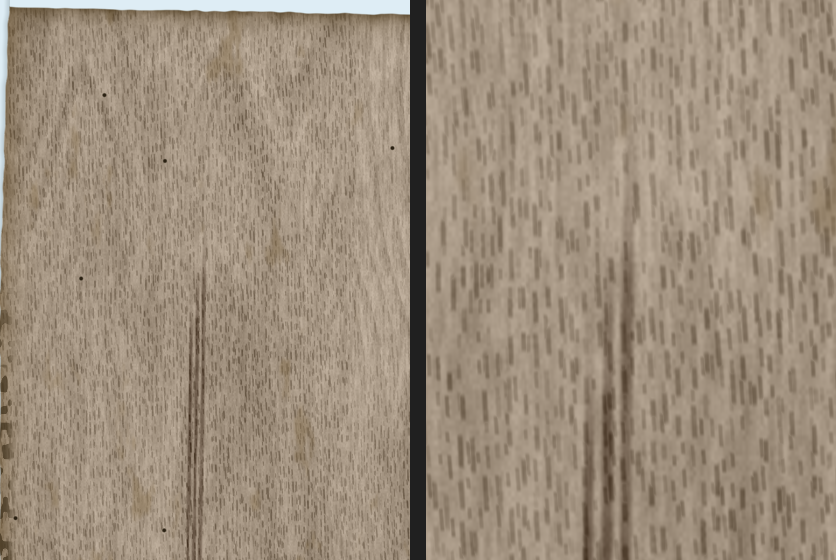
Left: the whole. Right: its middle third, enlarged.
This texture is drawn by a Shadertoy shader. Its source:

```glsl
// Weathered oak board with cathedral grain, pore dashes and dark mineral streaks.
#define WOOD vec3(0.652, 0.590, 0.518)
#define BACKDROP vec3(0.87, 0.93, 0.96)
#define STAIN vec3(0.40, 0.31, 0.17)
#define ARCH_HEIGHT 0.12
#define ARCH_PERIOD 0.247
#define BAND_FREQUENCY 22.0
#define BAND_CONTRAST 0.15
#define PORE_DEPTH 0.17
#define FIBRE_CONTRAST 0.10
#define STREAK_DEPTH 0.23

float hash(vec2 p) {
    vec3 q = fract(vec3(p.xyx) * 0.1031);
    q += dot(q, q.yzx + 33.33);
    return fract((q.x + q.y) * q.z);
}

float noise(vec2 p) {
    vec2 i = floor(p), f = fract(p);
    f = f * f * (3.0 - 2.0 * f);
    return mix(mix(hash(i), hash(i + vec2(1, 0)), f.x),
               mix(hash(i + vec2(0, 1)), hash(i + vec2(1, 1)), f.x), f.y);
}

float fbm(vec2 p) {
    float sum = 0.0, weight = 0.5;
    for (int i = 0; i < 4; i++) {
        sum += weight * noise(p);
        p = p * 2.03 + 17.3;
        weight *= 0.5;
    }
    return sum / 0.9375;
}

// Nested V-shaped growth rings that straighten towards the bottom
float cathedralBands(vec2 p) {
    float turn = (p.x - 0.273) / ARCH_PERIOD;
    float wedge = 4.0 * abs(fract(turn) - 0.5) - 1.0;
    float arch = mix(cos(6.2832 * turn), wedge, 0.5);
    float phase = 0.25 * p.y + 0.45 * p.y * p.y + ARCH_HEIGHT * arch;
    phase += 0.13 * (fbm(p * vec2(7.0, 4.0)) - 0.5);
    float rings = 0.65 * noise(vec2(phase * BAND_FREQUENCY, p.x * 7.0))
                + 0.35 * noise(vec2(phase * BAND_FREQUENCY * 2.3, p.x * 9.0 + 40.0));
    float stripes = fbm(vec2(p.x * 32.0 + 0.8 * noise(p * 5.0), p.y * 1.8));
    return mix(stripes, rings, 0.3 + 0.5 * smoothstep(0.15, 0.75, p.y));
}

// Steep pale rings along the right side, each ending in a crisp dark line
float sideBands(vec2 p) {
    float bend = 0.07 * smoothstep(0.62, 0.32, p.y) - 0.012 * sin(p.y * 9.0);
    float ring = (p.x - bend + 0.008 * noise(p * vec2(9.0, 6.0))) * 34.0;
    float saw = fract(ring);
    return 0.87 - 0.55 * smoothstep(0.3, 0.9, saw) * (1.0 - smoothstep(0.92, 1.0, saw))
         * (0.4 + 0.6 * hash(vec2(floor(ring), 5.0)));
}

// Short dashes along the grain, staggered from column to column
float pores(vec2 p, vec2 cell, float seed) {
    p.x += 0.007 * (noise(p * vec2(12.0, 7.0) + seed) - 0.5);
    float column = floor(p.x / cell.x);
    float along = p.y / cell.y + 9.0 * hash(vec2(column, seed));
    vec2 id = vec2(column, floor(along));
    vec2 q = vec2(fract(p.x / cell.x), fract(along)) - 0.5;
    q.x += 0.3 * (hash(id + seed) - 0.5) + 0.18 * q.y;
    float halfLength = 0.2 + 0.25 * hash(id + seed + 3.7);
    float dash = 1.0 - smoothstep(0.06, 0.34, abs(q.x));
    dash *= 1.0 - smoothstep(halfLength - 0.12, halfLength + 0.05, abs(q.y));
    return dash * smoothstep(0.15, 0.75, hash(id + seed + 8.1));
}

// Three dark lines rising from the bottom to different heights
float mineralStreaks(vec2 p) {
    float sum = 0.0;
    for (int i = 0; i < 3; i++) {
        float k = float(i);
        float centre = 0.333 + 0.011 * k + 0.016 * p.y + 0.005 * (noise(vec2(p.y * 6.0, 2.0)) - 0.5);
        float width = 0.0032 * (0.65 + 0.6 * noise(vec2(p.y * 8.0, k)));
        float line = 1.0 - smoothstep(0.25 * width, 1.5 * width, abs(p.x - centre));
        float top = 0.49 + 0.06 * k;
        sum += line * (1.0 - smoothstep(top - 0.12, top, p.y));
    }
    float halo = exp(-pow((p.x - 0.347) / 0.014, 2.0)) * (1.0 - smoothstep(0.3, 0.55, p.y));
    return min(sum, 1.0) * (0.7 + 0.3 * noise(p * vec2(90.0, 25.0))) + 0.2 * halo;
}

void mainImage(out vec4 fragColor, in vec2 fragCoord) {
    vec2 p = fragCoord / iResolution.y;
    float pixel = 1.0 / iResolution.y;

    // Growth rings and broad shading
    float side = smoothstep(0.625, 0.655, p.x + 0.02 * (noise(p * 6.0) - 0.5));
    side *= smoothstep(0.12, 0.4, p.y);
    float band = mix(cathedralBands(p), sideBands(p), side);
    float tone = BAND_CONTRAST * (band - 0.5) + 0.09 * (fbm(p * vec2(5.0, 3.0) + 9.0) - 0.5);

    // Fibres and pores, denser in the dark bands
    tone += FIBRE_CONTRAST * (noise(p * vec2(260.0, 38.0)) - 0.5);
    tone += 0.05 * (noise(p * vec2(480.0, 330.0)) - 0.5);
    float pore = max(pores(p, vec2(0.0075, 0.026), 1.0), 0.75 * pores(p, vec2(0.0058, 0.018), 23.0));
    tone -= PORE_DEPTH * pore * mix(1.25, 0.55, band) * (1.0 - 0.4 * side);
    vec3 wood = WOOD + tone - STREAK_DEPTH * mineralStreaks(p) * vec3(1.0, 1.03, 1.0);

    // Warm patches, grimy borders and dark specks
    float patchy = smoothstep(0.68, 0.82, fbm(p * vec2(22.0, 9.0) + 31.0));
    wood = mix(wood, STAIN + 0.1, 0.4 * patchy * (1.0 - side));
    float leftEdge = max(0.031 * (p.y - 0.48), 0.0) + 0.003 * (noise(vec2(p.y * 45.0, 3.0)) - 0.5);
    float topEdge = 0.987 - 0.018 * p.x + 0.003 * (noise(vec2(p.x * 60.0, 7.0)) - 0.5);
    float inset = p.x - leftEdge, depth = topEdge - p.y;
    float grime = fbm(p * vec2(45.0, 35.0));
    wood = mix(wood, STAIN, 0.45 * exp(-inset / 0.024) * (0.5 + grime));
    wood = mix(wood, STAIN * 0.8, 0.75 * exp(-depth / 0.018) * (0.4 + grime));
    float dots = smoothstep(0.56, 0.66, noise(p * vec2(110.0, 75.0))) * (1.0 - smoothstep(0.008, 0.03, inset));
    wood = mix(wood, STAIN * 0.6, 0.7 * dots * smoothstep(0.6, 0.3, p.y));
    vec2 speckCell = floor(p * 9.0);
    vec2 speck = fract(p * 9.0) - 0.25 - 0.5 * vec2(hash(speckCell), hash(speckCell + 5.0));
    float speckMask = (1.0 - smoothstep(0.015, 0.045, length(speck))) * step(0.94, hash(speckCell + 2.0));
    wood = mix(wood, STAIN * 0.4, speckMask);

    // Board silhouette on the pale backdrop
    float board = smoothstep(-pixel, pixel, min(inset, depth));
    vec3 backdrop = BACKDROP - 0.12 * (1.0 - smoothstep(0.0, 0.012, -inset)) * step(inset, 0.0);
    fragColor = vec4(clamp(mix(backdrop, wood, board), 0.0, 1.0), 1.0);
}
```
